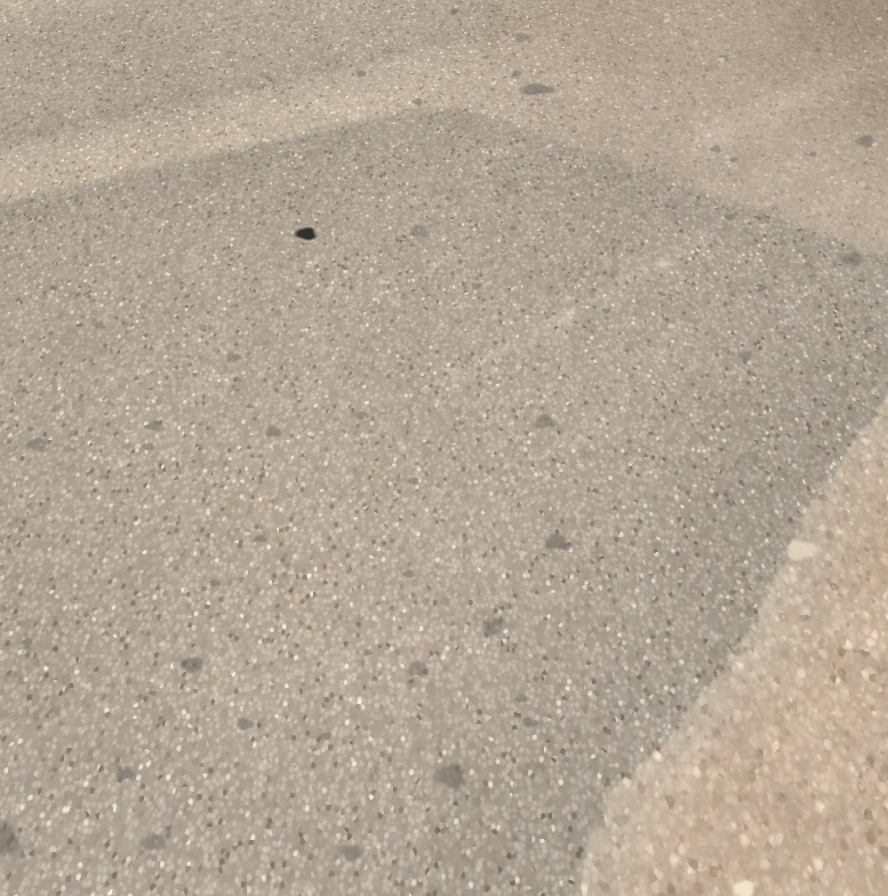
This texture is drawn by a WebGL 2 fragment shader. Its source:

```glsl
#version 300 es
precision highp float;
// Sunlit asphalt seen at an angle: a grey repair patch between an older road
// (top) and sandy gravel (lower right). Edges are line functions, grain is
// cellular noise on a tilted ground plane, mottling is layered sines.
uniform vec2 u_resolution;
out vec4 fragColor;

const vec3 ASPHALT = vec3(0.690, 0.645, 0.588);
const vec3 WARM    = vec3(0.728, 0.670, 0.605);
const vec3 COOL    = vec3(0.645, 0.607, 0.552);
const vec3 SAND    = vec3(0.768, 0.712, 0.640);
const vec3 GRAVEL  = vec3(0.775, 0.690, 0.602);
const vec3 BROWN   = vec3(0.700, 0.640, 0.568);
const vec3 STAIN   = vec3(0.450, 0.425, 0.395);
const vec3 CHALK   = vec3(0.900, 0.840, 0.750);

vec2 hash2(vec2 p) {
  vec3 q = fract(p.xyx * vec3(0.1031, 0.1030, 0.0973));
  q += dot(q, q.yzx + 33.33);
  return fract((q.xx + q.yz) * q.zy);
}

float ramp(float a, float b, float x) { return clamp((x - a) / (b - a), 0.0, 1.0); }

float bump(float x, float center, float width) {
  float d = (x - center) / width;
  return exp(-d * d);
}

// Soft blotches in about -1..1
float mottle(vec2 p) {
  float sum = 0.0, amp = 0.5;
  for (int i = 0; i < 5; i++) {
    sum += amp * sin(p.x + 1.7 * sin(p.y * 0.8 + float(i))) * cos(p.y + 1.3 * sin(p.x * 0.7));
    p = mat2(1.36, 1.16, -1.16, 1.36) * p + 2.3;
    amp *= 0.62;
  }
  return sum;
}

// Nearest stone: x = distance, y = its random shade, z = its random tint
vec3 stones(vec2 p) {
  vec2 cell = floor(p);
  vec3 best = vec3(9.0, 0.5, 0.5);
  for (int j = -1; j <= 1; j++)
    for (int i = -1; i <= 1; i++) {
      vec2 id = cell + vec2(i, j), h = hash2(id);
      float d = length(id + h - p);
      if (d < best.x) best = vec3(d, hash2(id + 71.0));
    }
  return best;
}

// Rounded stones: their shade fades towards the gaps between them
vec3 grain(vec3 stone, float contrast) {
  float shade = (stone.y - 0.5) * 0.9;
  shade += 0.8 * smoothstep(0.95, 1.0, stone.y) - 0.7 * smoothstep(0.08, 0.0, stone.y);
  vec3 tint = (stone.z - 0.5) * vec3(0.14, 0.0, -0.14);
  return contrast * ((shade + tint) * smoothstep(0.85, 0.2, stone.x) + 0.45 * (0.42 - stone.x));
}

// Ragged flat blob, 1 inside
float blob(vec2 p, vec2 center, vec2 radius) {
  vec2 d = (p - center) / radius;
  float ragged = 0.12 * sin(3.0 * atan(d.y, d.x + 1e-5) + 40.0 * center.x) + 0.14 * mottle(p * 190.0);
  return smoothstep(1.25, 0.65, length(d) + ragged);
}

// One possible blob in each cell of a grid
float scatter(vec2 p, float count, float chance, float size, float seed) {
  vec2 g = p * count, id = floor(g);
  vec2 place = hash2(id + seed), kind = hash2(id + seed + 19.0);
  vec2 center = (id + 0.2 + 0.6 * place) / count;
  float r = size * mix(0.4, 1.0, kind.y) * mix(1.0, 0.7, p.y);
  return step(kind.x, chance) * blob(p, center, r * vec2(1.2, 0.8));
}

float segment(vec2 p, vec2 a, vec2 b) {
  vec2 ab = b - a;
  return length(p - a - ab * clamp(dot(p - a, ab) / dot(ab, ab), 0.0, 1.0));
}

float gravelEdge(float y) {
  return 0.646 + 0.039 * ramp(0.0, 0.115, y) + 0.073 * ramp(0.115, 0.18, y)
       + 0.097 * ramp(0.18, 0.31, y) + 0.057 * ramp(0.31, 0.44, y) + 0.77 * max(y - 0.44, 0.0);
}

void main() {
  vec2 p = gl_FragCoord.xy / u_resolution;
  float depth = 1.0 / (2.4 - p.y);
  vec2 ground = vec2((p.x - 0.5) * depth * 400.0, depth * 720.0) + 400.0;
  vec3 fine = stones(ground), coarse = stones(ground * 0.55 + 37.0);
  float blotch = mottle(p * 9.0), smallBlotch = mottle(p * 38.0 + 5.0);

  // Borders of the patch
  float aboveLeft = p.y - 0.773 - 0.226 * p.x;
  float aboveRight = p.y - 0.887 + 0.35 * (p.x - 0.504);
  float bend = max(0.035 - abs(aboveLeft - aboveRight), 0.0);
  float above = max(aboveLeft, aboveRight) + bend * bend * 7.0 + 0.002 * smallBlotch;
  float beyond = p.x - gravelEdge(p.y) + 0.006 * smallBlotch + 0.006 * (coarse.y - 0.5);
  float oldRoad = smoothstep(-0.006, 0.006, above);
  float gravel = smoothstep(-0.005, 0.005, beyond);

  // Patch surface
  vec2 worn = p - vec2(0.38, 0.38);
  vec3 color = mix(ASPHALT, WARM, 0.75 * exp(-8.0 * dot(worn, worn)));
  color = mix(color, COOL, 0.75 * smoothstep(-0.28, -0.03, beyond) * smoothstep(0.85, 0.6, p.y));
  color = mix(color, COOL, 0.5 * bump(above, 0.0, 0.07));
  color += 0.018 * blotch + 0.012 * smallBlotch;
  float track = segment(p, vec2(0.51, 0.577), vec2(0.80, 0.733));
  color += 0.035 * bump(track, 0.0, 0.012);
  color += 0.10 * bump(track, 0.0, 0.005) * smoothstep(0.0, 0.5, smallBlotch);

  // Old road: sandy strip and grey lane on the left, brown verge on the right
  vec3 lane = mix(ASPHALT, SAND, max(smoothstep(0.085, 0.02, aboveLeft), smoothstep(0.17, 0.23, aboveLeft)));
  lane -= 0.03 * bump(aboveLeft, 0.07, 0.009);
  vec3 verge = mix(WARM, BROWN, smoothstep(0.02, 0.15, aboveRight));
  verge += 0.045 * bump(segment(p, vec2(0.79, 0.84), vec2(1.0, 0.94)), 0.0, 0.018);
  verge -= 0.08 * smoothstep(0.20, 0.0, length(p - 1.0));
  vec3 road = mix(lane, verge, smoothstep(0.42, 0.66, p.x)) + 0.018 * blotch + 0.018 * smallBlotch;
  color = mix(color, road, oldRoad);

  // Gravel, paler along its rim
  vec3 bank = mix(GRAVEL, SAND, bump(beyond, 0.0, 0.07)) + 0.02 * blotch + 0.025 * smallBlotch;
  color = mix(color, bank, gravel);

  // Stones, softer far away and on the right of the old road
  float contrast = mix(0.185, 0.125, p.y) * (1.0 - 0.4 * oldRoad * smoothstep(0.5, 0.9, p.x));
  color += mix(grain(fine, contrast) + grain(coarse, 0.045), grain(coarse, 0.11) + grain(fine, 0.08), gravel);

  // Scattered stains and pale chips
  float stains = max(scatter(p, 9.0, 0.24, 0.013, 3.0), scatter(p + 0.04, 17.0, 0.13, 0.007, 51.0));
  color = mix(color, STAIN, 0.5 * stains * (1.0 - 0.6 * gravel));
  color = mix(color, CHALK, 0.65 * scatter(p, 23.0, 0.10, 0.0045, 88.0));

  // Larger marks: stains, pothole, pale splash and pebble
  float marks = max(blob(p, vec2(0.627, 0.395), vec2(0.013, 0.010)), blob(p, vec2(0.555, 0.302), vec2(0.012, 0.010)));
  marks = max(marks, max(blob(p, vec2(0.508, 0.134), vec2(0.018, 0.014)), blob(p, vec2(0.005, 0.062), vec2(0.016, 0.018))));
  marks = max(marks, max(blob(p, vec2(0.605, 0.900), vec2(0.020, 0.006)), blob(p, vec2(0.217, 0.258), vec2(0.013, 0.009))));
  color = mix(color, STAIN, 0.6 * marks);
  color = mix(color, STAIN * 0.45, blob(p, vec2(0.345, 0.739), vec2(0.012, 0.007)));
  color = mix(color, CHALK, 0.8 * blob(p, vec2(0.902, 0.386), vec2(0.019, 0.011)));
  color = mix(color, CHALK * 1.06, blob(p, vec2(0.838, 0.008), vec2(0.012, 0.010)));

  fragColor = vec4(clamp(color, 0.0, 1.0), 1.0);
}
```
